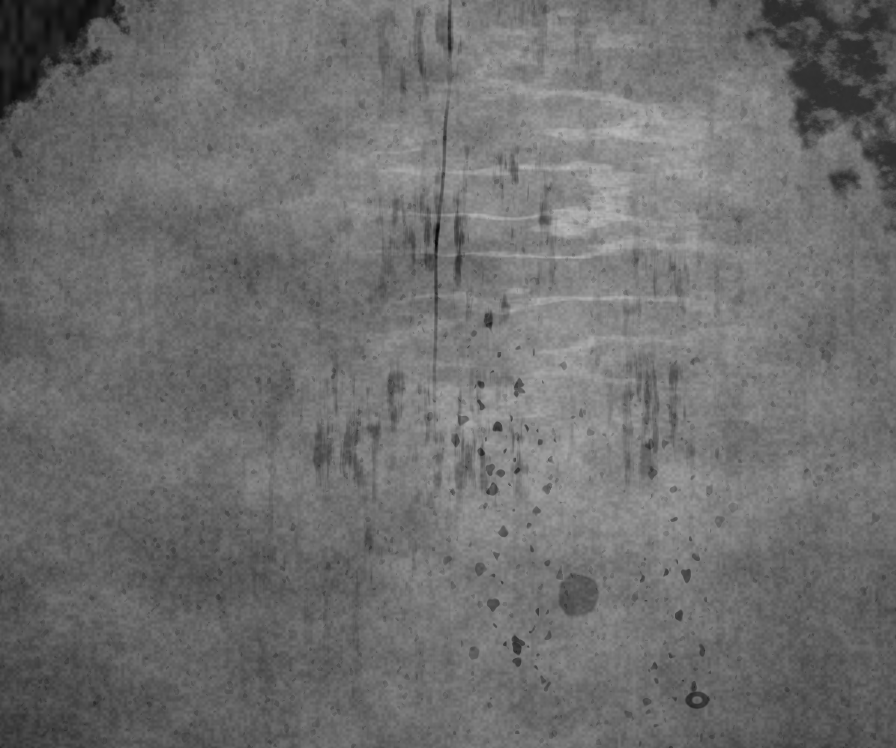
A Shadertoy shader for this texture:

```glsl
float hash(vec2 p) {
    vec3 q = fract(p.xyx * 0.1031);
    q += dot(q, q.yzx + 33.33);
    return fract((q.x + q.y) * q.z);
}

float noise(vec2 p) {
    vec2 cell = floor(p), f = fract(p);
    f = f * f * (3.0 - 2.0 * f);
    float low = mix(hash(cell), hash(cell + vec2(1, 0)), f.x);
    float high = mix(hash(cell + vec2(0, 1)), hash(cell + vec2(1, 1)), f.x);
    return mix(low, high, f.y);
}

float fbm(vec2 p) {
    float sum = 0.0, amp = 0.5;
    for (int i = 0; i < 5; i++) {
        sum += amp * noise(p);
        p = mat2(1.6, 0.3, -0.3, 1.6) * p * 1.25 + 17.3;
        amp *= 0.52;
    }
    return sum;
}

// Soft elliptical region
float region(vec2 p, vec2 center, vec2 radius) {
    vec2 d = (p - center) / radius;
    return exp(-dot(d, d));
}

float segment(vec2 p, vec2 a, vec2 b) {
    vec2 d = b - a;
    return length(p - a - d * clamp(dot(p - a, d) / dot(d, d), 0.0, 1.0));
}

// Scattered ragged pits, one candidate per cell
float pits(vec2 p, float scale, float density) {
    p *= vec2(1.0, 0.8) * scale;
    p += 0.45 * (vec2(noise(p * 2.3), noise(p * 2.3 + 40.0)) - 0.5);
    vec2 cell = floor(p);
    float cover = 0.0;
    for (int y = -1; y <= 1; y++)
    for (int x = -1; x <= 1; x++) {
        vec2 id = cell + vec2(x, y);
        vec2 center = id + vec2(hash(id + 5.0), hash(id + 71.0));
        float size = hash(id + 23.0);
        float radius = mix(0.1, 0.42, size * size);
        float dot1 = 1.0 - smoothstep(radius - 0.08, radius + 0.08, length(p - center));
        cover = max(cover, dot1 * step(hash(id + 113.0), density));
    }
    return cover;
}

// Vertical scratches, stretched along y
float scratches(vec2 p, float scale) {
    float fine = fbm(vec2(p.x, p.y * 0.13) * scale);
    return smoothstep(0.49, 0.7, fine * 0.8 + 0.2 * noise(p * 75.0));
}

float concrete(vec2 p) {
    float tone = 0.455 + 0.20 * (fbm(p * vec2(3.0, 5.0)) - 0.5);
    tone += 0.18 * (fbm(p * vec2(11.0, 17.0) + 9.0) - 0.5);
    tone += 0.07 * region(p, vec2(0.78, 0.75), vec2(0.3, 0.4));
    tone += 0.05 * region(p, vec2(0.3, 0.83), vec2(0.25, 0.16));
    tone += 0.03 * region(p, vec2(0.75, 0.25), vec2(0.25, 0.2));
    return tone - 0.035 * region(p, vec2(0.38, 0.42), vec2(0.22, 0.28));
}

float wisps(vec2 p) {
    float ridge = 1.0 - abs(2.0 * fbm(p * vec2(4.5, 19.0) + 3.0) - 1.0);
    float area = region(p, vec2(0.74, 0.7), vec2(0.22, 0.28));
    return area * smoothstep(0.82, 1.0, ridge);
}

float stains(vec2 p) {
    float area = region(p, vec2(0.65, 0.78), vec2(0.13, 0.3));
    area += 0.8 * region(p, vec2(0.68, 0.47), vec2(0.1, 0.12));
    area += 0.65 * region(p, vec2(0.49, 0.34), vec2(0.12, 0.18));
    area += 0.6 * region(p, vec2(0.87, 0.5), vec2(0.09, 0.2));
    float patches = smoothstep(0.35, 0.65, fbm(p * vec2(9.0, 13.0) + 31.0));
    return min(area, 1.0) * patches;
}

void mainImage(out vec4 fragColor, in vec2 fragCoord) {
    vec2 p = fragCoord / iResolution.y;
    float rough = fbm(p * 24.0) - 0.5;
    float tone = concrete(p) + 0.13 * wisps(p);

    // Weathered stains and scratches
    float stain = stains(p);
    float scratch = scratches(p, 80.0);
    tone -= stain * (0.06 + 0.24 * scratch) + 0.025 * scratch;

    // Long joint between the slabs
    float jointX = 0.58 + 0.055 * max(p.y - 0.56, 0.0) + 0.007 * (noise(p.yy * 9.0) - 0.5);
    float joint = 1.0 - smoothstep(0.0008, 0.0035, abs(p.x - jointX));
    tone -= 0.19 * joint * smoothstep(0.38, 0.6, p.y) * smoothstep(0.2, 0.6, noise(p * vec2(3.0, 22.0)));

    // Pitting, densest in the lower right lanes
    float lane = region(p, vec2(0.69, 0.17), vec2(0.05, 0.16));
    lane += region(p, vec2(0.9, 0.2), vec2(0.05, 0.22)) + region(p, vec2(0.68, 0.45), vec2(0.1, 0.12));
    float spots = pits(p, 62.0, 0.03 + 0.4 * lane);
    tone -= spots * (0.07 + 0.17 * min(lane, 1.0));
    tone -= 0.07 * pits(p + 7.0, 120.0, 0.12);
    float patchDist = length(p - vec2(0.773, 0.205)) + 0.02 * rough;
    tone -= 0.14 * (1.0 - smoothstep(0.024, 0.03, patchDist));
    float ring = abs(length((p - vec2(0.932, 0.064)) * vec2(0.8, 1.1)) - 0.009);
    tone -= 0.22 * (1.0 - smoothstep(0.002, 0.005, ring));

    // Vignette and fine grain
    vec2 lens = (p - vec2(0.66, 0.62)) / vec2(0.75, 0.85);
    tone *= 1.06 - 0.36 * dot(lens, lens);
    tone += 0.075 * (noise(p * 250.0) - 0.5) + 0.055 * (noise(p * 120.0) - 0.5);

    // Dark growth in the upper corners
    float moss = segment(p, vec2(1.06, 1.02), vec2(1.2, 0.8)) + 0.22 * rough;
    float mossCover = 1.0 - smoothstep(0.03, 0.1, moss);
    float flecks = smoothstep(0.45, 0.75, fbm(p * vec2(45.0, 65.0)));
    tone = mix(tone, 0.15 + 0.2 * flecks, mossCover * 0.85);
    float leaves = p.x / 0.17 + (1.0 - p.y) / 0.18 + 1.4 * rough;
    float leafTone = 0.05 + 0.12 * noise(p * vec2(110.0, 60.0));
    tone = mix(leafTone, tone, smoothstep(0.85, 1.1, leaves));

    fragColor = vec4(vec3(clamp(tone, 0.03, 0.8)), 1.0);
}
```
